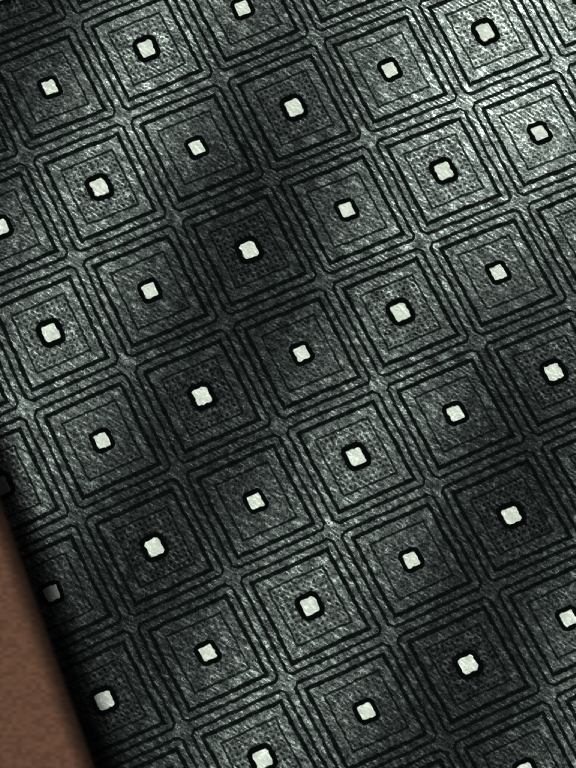
Give the GLSL for this pattern, as a WebGL 2 fragment shader.

```glsl
#version 300 es
precision highp float;

uniform vec2 u_resolution;
out vec4 fragColor;

float hash(vec2 p) {
    return fract(sin(dot(p, vec2(127.1, 311.7))) * 43758.5453);
}

float noise(vec2 p) {
    vec2 i = floor(p), f = fract(p);
    f = f * f * (3.0 - 2.0 * f);
    return mix(mix(hash(i), hash(i + vec2(1, 0)), f.x),
               mix(hash(i + vec2(0, 1)), hash(i + vec2(1, 1)), f.x), f.y);
}

// Antialiased coverage of the area where d < 0
float fill(float d, float aa) {
    return 1.0 - smoothstep(-aa, aa, d);
}

float ring(float d, float radius, float halfWidth, float aa) {
    return fill(abs(d - radius) - halfWidth, aa);
}

// Short slanted threads with sparse bright glints, around 1.0
float weave(vec2 p) {
    vec2 q = vec2(dot(p, vec2(0.83, -0.56)), dot(p, vec2(0.56, 0.83)));
    float threads = noise(q * vec2(150.0, 430.0));
    float grain = hash(floor(p * 512.0));
    float glint = smoothstep(0.55, 0.95, threads) * grain;
    return 0.28 + 0.8 * threads + 0.5 * grain + 0.6 * glint;
}

void main() {
    vec2 p = gl_FragCoord.xy / u_resolution.y;
    float pixel = 1.0 / u_resolution.y;

    // Skewed lattice on gently bent cloth, slightly roughened by the threads
    vec2 d = p - vec2(0.393, 0.540);
    float bend = d.x < 0.0 && d.y > 0.0 ? 0.35 : 0.15;
    d.y -= bend * d.x * d.y * abs(d.y);
    d += d.x * d.y * vec2(0.084, 0.138) + vec2(0.0, 0.046 * d.y * d.y);
    d += 0.0014 * (vec2(noise(p * 45.0), noise(p * 45.0 + 31.0)) - 0.5);
    d += 0.0016 * (vec2(noise(p * 260.0), noise(p * 260.0 + 57.0)) - 0.5);
    vec2 uv = inverse(mat2(0.1289, 0.0547, 0.0697, -0.1348)) * d;
    vec2 cell = floor(uv + 0.5);
    vec2 f = abs(uv - cell);
    float aa = 0.9 * pixel / 0.146;
    float square = max(f.x, f.y);
    float chamfered = max(square, f.x + f.y - 0.42);
    float large = mod(cell.x + cell.y, 2.0);

    // Diagonal sheen, brighter toward the upper right
    float sheen = 0.5 + 0.5 * cos((uv.x + uv.y - 1.0) * 1.5708);
    float light = 0.17 + 0.29 * pow(sheen, 1.4);
    light += 0.38 * smoothstep(1.05, 1.7, p.x + p.y);
    light *= 0.92 + 0.16 * hash(cell);
    light *= 0.88 + 0.24 * noise(p * 7.0);
    float thread = weave(p);
    vec3 cloth = vec3(0.95, 1.02, 0.96) * light * thread;
    cloth += vec3(0.0, 0.008, 0.012);

    // Speckled inner field
    vec2 dotCell = fract((uv - cell) * 20.0) - 0.5;
    float speckle = fill(length(dotCell) - 0.26, 0.2) * fill(square - 0.25, aa);
    cloth *= 1.0 - speckle * mix(0.3, 0.55, large);

    // Nested dark outlines
    float ink = 0.95 * ring(chamfered, 0.456, 0.015, aa);
    ink = max(ink, ring(square, 0.375, 0.018, aa));
    ink = max(ink, 0.85 * ring(square, 0.265, 0.010, aa));
    ink *= 0.88 + 0.12 * noise(p * 200.0 + 11.0);
    vec3 inkColor = vec3(0.035, 0.055, 0.048) * (0.5 + 0.5 * thread);
    cloth = mix(cloth, inkColor, ink);

    // Pale centre in a dark frame
    float middle = length(max(f - 0.045, 0.0)) + 0.045;
    cloth = mix(cloth, inkColor * 0.7, fill(middle - mix(0.102, 0.118, large), aa));
    vec3 pale = vec3(0.84, 0.88, 0.82) * (0.8 + 0.2 * thread);
    cloth = mix(cloth, pale, fill(middle - mix(0.062, 0.072, large), aa));

    // Folded edge, its shadow and the brown table
    float edge = dot(p, vec2(0.944, 0.334)) - 0.1166;
    cloth *= mix(0.08, 1.0, smoothstep(0.010, 0.058, edge));
    vec3 table = vec3(0.38, 0.27, 0.21) * (0.9 + 0.2 * noise(p * vec2(160.0, 220.0)));
    table *= mix(1.0, 0.35, smoothstep(-0.03, 0.0, edge));
    vec3 color = mix(cloth, table, fill(edge, 0.003 + pixel));

    fragColor = vec4(clamp(color, 0.0, 1.0), 1.0);
}
```
